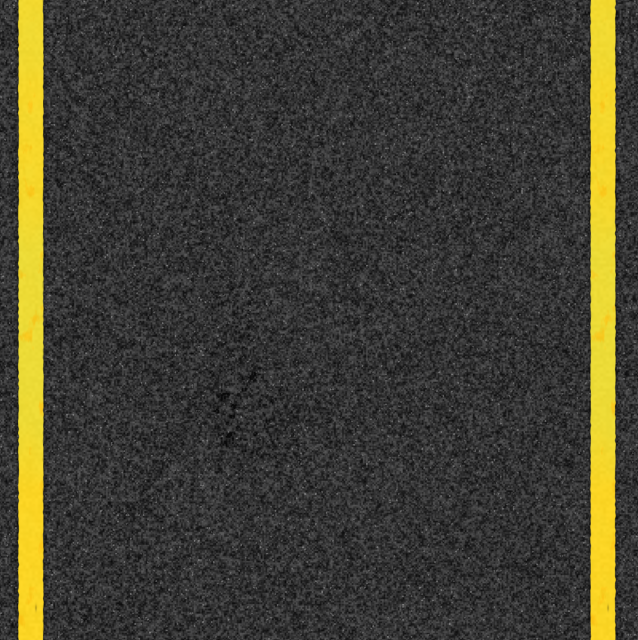
This texture is drawn by a WebGL 2 fragment shader. Its source:

```glsl
#version 300 es
precision highp float;

uniform vec2 u_resolution;
out vec4 fragColor;

// Layout, in canvas units
const float LEFT_STRIPE = 0.0484;
const float RIGHT_STRIPE = 0.9451;
const float STRIPE_HALF_WIDTH = 0.0194;
const float EDGE_SOFTNESS = 0.0014;
const float EDGE_ROUGHNESS = 0.0016;
const vec2 PIT_CENTER = vec2(0.373, 0.365);
const vec2 PIT_RADIUS = vec2(0.060, 0.075);
const vec2 SCUFF_CENTER = vec2(0.310, 0.250);
const vec2 SCUFF_RADIUS = vec2(0.040, 0.035);

// Grain
const float FINE_CELLS = 400.0;
const float COARSE_CELLS = 210.0;
const float FINE_AMOUNT = 0.20;
const float COARSE_AMOUNT = 0.13;
const float CLOUD_AMOUNT = 0.022;
const float CHIP_CELLS = 300.0;
const float CHIP_DENSITY = 0.022;

// Colours
const vec3 ASPHALT = vec3(0.198, 0.198, 0.200);
const vec3 LEMON = vec3(0.925, 0.860, 0.215);
const vec3 GOLD = vec3(0.985, 0.835, 0.140);
const vec3 AMBER = vec3(0.985, 0.755, 0.080);

float hash(vec2 p) {
    vec3 q = fract(p.xyx * vec3(0.1031, 0.1030, 0.0973));
    q += dot(q, q.yzx + 33.33);
    return fract((q.x + q.y) * q.z);
}

float valueNoise(vec2 p) {
    vec2 cell = floor(p);
    vec2 f = fract(p);
    f = f * f * (3.0 - 2.0 * f);
    float low = mix(hash(cell), hash(cell + vec2(1.0, 0.0)), f.x);
    float high = mix(hash(cell + vec2(0.0, 1.0)), hash(cell + 1.0), f.x);
    return mix(low, high, f.y);
}

float fbm(vec2 p) {
    float sum = 0.0;
    float weight = 0.5;
    for (int i = 0; i < 4; i++) {
        sum += weight * valueNoise(p);
        p = p * 2.03 + 17.3;
        weight *= 0.5;
    }
    return sum;
}

float softSpot(vec2 p, vec2 center, vec2 radius) {
    vec2 d = (p - center) / radius;
    return exp(-dot(d, d));
}

vec3 asphalt(vec2 p) {
    // Two sizes of grain over faint clouds
    float shade = (valueNoise(p * FINE_CELLS) - 0.5) * FINE_AMOUNT;
    shade += (valueNoise(p * COARSE_CELLS + 41.0) - 0.5) * COARSE_AMOUNT;
    shade += (fbm(p * 9.0 + 5.0) - 0.47) * CLOUD_AMOUNT;

    // Scattered pale chips
    vec2 chipSpace = p * CHIP_CELLS;
    float chip = step(1.0 - CHIP_DENSITY, hash(floor(chipSpace) + 71.0));
    chip *= 1.0 - smoothstep(0.25, 0.6, length(fract(chipSpace) - 0.5));
    shade += 0.16 * chip;

    // Worn pits and a pale scuff
    float pits = smoothstep(0.60, 0.80, valueNoise(p * 115.0 + 9.0));
    shade -= 0.13 * pits * softSpot(p, PIT_CENTER, PIT_RADIUS);
    float scuffs = smoothstep(0.45, 0.85, valueNoise(p * 100.0 + 63.0));
    shade += 0.06 * scuffs * softSpot(p, SCUFF_CENTER, SCUFF_RADIUS);
    return max(ASPHALT + shade, vec3(0.035));
}

vec3 paint(vec2 p, float stripeX) {
    // Long golden bands along the stripe
    float golden = 1.0 - smoothstep(0.20, 0.36, p.y);
    golden += 0.65 * smoothstep(0.60, 0.72, p.y) * (1.0 - 0.5 * smoothstep(0.84, 0.95, p.y));
    vec2 local = vec2(p.x - stripeX, p.y);
    golden += 0.5 * (fbm(local * vec2(30.0, 22.0) + 3.0) - 0.47);
    vec3 color = mix(LEMON, GOLD, clamp(golden, 0.0, 1.0));

    // Amber stains and light grain
    float stain = smoothstep(0.62, 0.80, fbm(local * vec2(60.0, 30.0) + 28.0));
    color = mix(color, AMBER, 0.7 * stain);
    color += 0.03 * (valueNoise(p * COARSE_CELLS) - 0.5);

    // Small worn nick near the foot
    float nick = softSpot(local, vec2(0.008, 0.050), vec2(0.0015, 0.005));
    return color * (1.0 - 0.25 * nick);
}

void main() {
    vec2 p = gl_FragCoord.xy / u_resolution;
    float stripeX = p.x < 0.5 ? LEFT_STRIPE : RIGHT_STRIPE;

    // Slightly ragged stripe border
    float ragged = (valueNoise(p * 170.0 + 13.0) - 0.5) * EDGE_ROUGHNESS;
    float edge = abs(p.x - stripeX) - STRIPE_HALF_WIDTH + ragged;
    float blur = max(EDGE_SOFTNESS, 0.7 / u_resolution.x);
    float coverage = 1.0 - smoothstep(-blur, blur, edge);

    // Darker seam where paint meets the road
    float seam = exp(-pow(edge / 0.003, 2.0));
    vec3 road = asphalt(p) * (1.0 - 0.35 * seam);
    fragColor = vec4(mix(road, paint(p, stripeX), coverage), 1.0);
}
```
